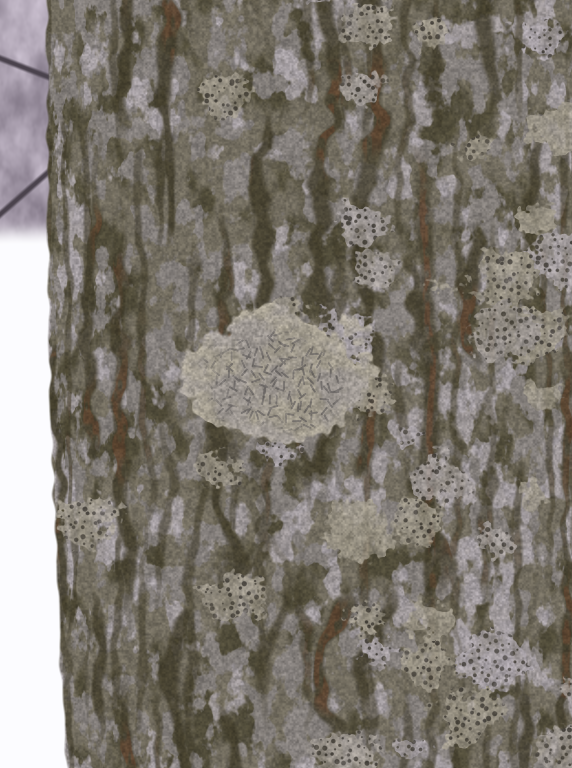
A WebGL 1 fragment shader for this texture:

```glsl
precision highp float;
// A mossy tree trunk with pale lichen, standing before snow and blurred woods.
// Bark is layered fractal noise cut by wobbling vertical fissures; lichens are
// noisy discs scattered on a jittered grid, with cellular dots and short strokes.
uniform vec2 u_resolution;

const vec3 MOSS = vec3(0.315, 0.297, 0.225);
const vec3 BARK = vec3(0.450, 0.428, 0.375);
const vec3 GREY = vec3(0.535, 0.515, 0.510);
const vec3 LILAC = vec3(0.680, 0.655, 0.680);
const vec3 CREAM = vec3(0.630, 0.605, 0.550);
const vec3 CRACK = vec3(0.255, 0.235, 0.165);
const vec3 RUST = vec3(0.400, 0.275, 0.190);
const vec3 SPOT = vec3(0.220, 0.205, 0.185);
const vec3 SNOW = vec3(0.990, 0.990, 1.000);
const vec3 WOODS = vec3(0.600, 0.560, 0.620);
const vec3 TWIG = vec3(0.290, 0.260, 0.300);
const float TRUNK_LEFT = 0.062;     // trunk edge at the top
const float SNOW_LINE = 0.695;
const float PATCH_CELL = 0.085;     // spacing of small lichens
const float DOT_CELL = 0.0105;      // spacing of lichen dots
const float STROKE_CELL = 0.0115;   // spacing of strokes on the large lichen
const vec2 LICHEN_POS = vec2(0.368, 0.508);
const vec2 LICHEN_SIZE = vec2(0.122, 0.087);
const float SEAM_X = 0.552;         // long rusty seam

float hash(vec2 p) {
  vec3 q = fract(p.xyx * 0.1031);
  q += dot(q, q.yzx + 33.33);
  return fract((q.x + q.y) * q.z);
}

vec2 hash2(vec2 p) { return vec2(hash(p), hash(p + 71.7)); }

float noise(vec2 p) {
  vec2 i = floor(p), f = fract(p);
  f *= f * (3.0 - 2.0 * f);
  return mix(mix(hash(i), hash(i + vec2(1, 0)), f.x),
             mix(hash(i + vec2(0, 1)), hash(i + vec2(1, 1)), f.x), f.y);
}

float fbm(vec2 p) {
  float sum = 0.0, amp = 0.5;
  for (int i = 0; i < 4; i++) {
    sum += amp * noise(p);
    p = mat2(1.6, 1.2, -1.2, 1.6) * p + 17.3;
    amp *= 0.5;
  }
  return sum / 0.9375;
}

float segment(vec2 p, vec2 a, vec2 b) {
  vec2 d = b - a;
  return length(p - a - d * clamp(dot(p - a, d) / dot(d, d), 0.0, 1.0));
}

// Broken vertical grooves; each column has its own offset and gaps.
float fissures(vec2 p, float spacing, float seed) {
  float x = p.x / spacing + 0.7 * noise(p * vec2(5.0, 8.0) + seed)
          + 0.3 * noise(p * vec2(30.0, 38.0) + seed);
  float id = floor(x);
  float offset = 0.5 + 0.4 * (hash(vec2(id, seed)) - 0.5);
  float run = smoothstep(0.32, 0.62, noise(vec2(id * 7.3 + seed, p.y * 6.5 + seed)));
  float width = run * (0.07 + 0.15 * noise(p * vec2(25.0, 32.0)));
  return run * (1.0 - smoothstep(width * 0.5, width + 0.07, abs(fract(x) - offset)));
}

// Small lichens: x is coverage, y is a random kind.
vec2 patches(vec2 p) {
  vec2 cell = floor(p / PATCH_CELL), best = vec2(0.0);
  float ragged = 0.055 * (fbm(p * 38.0) - 0.5) + 0.018 * (noise(p * 170.0) - 0.5);
  for (int j = -1; j <= 1; j++) for (int i = -1; i <= 1; i++) {
    vec2 id = cell + vec2(i, j);
    vec2 centre = (id + 0.15 + 0.7 * hash2(id + 5.0)) * PATCH_CELL;
    float chance = mix(0.08, 0.66, smoothstep(0.2, 0.5, centre.x));
    float radius = mix(0.014, 0.044, hash(id + 9.0));
    float cover = 1.0 - smoothstep(-0.003, 0.003, length((p - centre) * vec2(1.0, 1.2)) + ragged - radius);
    cover *= step(hash(id + 23.0), chance);
    if (cover > best.x) best = vec2(cover, hash(id + 41.0));
  }
  return best;
}

// Nearest distance to scattered dots (x) and to short strokes (y).
vec2 marks(vec2 p) {
  vec2 near = vec2(1.0);
  for (int j = -1; j <= 1; j++) for (int i = -1; i <= 1; i++) {
    vec2 o = vec2(i, j);
    vec2 id = floor(p / DOT_CELL) + o;
    vec2 c = (id + 0.1 + 0.8 * hash2(id)) * DOT_CELL;
    near.x = min(near.x, length(p - c) - DOT_CELL * mix(0.1, 0.32, hash(id + 3.0)));
    id = floor(p / STROKE_CELL) + o;
    c = (id + hash2(id + 13.0)) * STROKE_CELL;
    float turn = 6.2832 * hash(id + 29.0);
    vec2 arm = 0.42 * STROKE_CELL * vec2(cos(turn), sin(turn));
    near.y = min(near.y, segment(p, c - arm, c + arm));
  }
  return near;
}

vec3 background(vec2 p) {
  vec3 woods = WOODS + 0.45 * (fbm(p * vec2(35.0, 22.0)) - 0.45) + 0.12 * smoothstep(0.9, 1.0, p.y);
  float twig = min(segment(p, vec2(-0.01, 0.712), vec2(0.07, 0.782)),
                   segment(p, vec2(-0.01, 0.928), vec2(0.07, 0.897)));
  woods = mix(TWIG, woods, smoothstep(0.001, 0.006, twig));
  return mix(SNOW, woods, smoothstep(-0.015, 0.02, p.y - SNOW_LINE));
}

vec3 bark(vec2 p) {
  vec2 wrap = vec2(0.4 * asin(clamp((p.x - 0.43) / 0.41, -1.0, 1.0)), p.y);
  float right = smoothstep(0.3, 0.7, p.x);
  float grain = noise(p * 230.0) + noise(p * 420.0) - 1.0;
  vec3 col = mix(MOSS, BARK, smoothstep(0.32, 0.57, fbm(wrap * vec2(30.0, 19.0))));
  col = mix(col, GREY, 0.85 * smoothstep(0.5, 0.61, fbm(wrap * vec2(46.0, 36.0) + 31.0)));
  float pale = fbm(wrap * vec2(34.0, 25.0) + 77.0) + 0.06 * right;
  col = mix(col, LILAC, 0.75 * smoothstep(0.6, 0.69, pale));

  // Grooves, with rust in some of their cores
  float groove = max(fissures(wrap, 0.068, 3.0), 0.7 * fissures(wrap, 0.043, 47.0));
  col = mix(col, CRACK, 0.82 * groove);
  float seam = abs(p.x - SEAM_X - 0.025 * (noise(vec2(p.y * 8.0, 2.0)) - 0.5) - 0.008 * (noise(p * 50.0) - 0.5));
  float seamRun = smoothstep(0.18, 0.28, p.y) * (1.0 - smoothstep(0.72, 0.82, p.y));
  col = mix(col, CRACK, 0.7 * seamRun * (1.0 - smoothstep(0.006, 0.014, seam)));
  float rust = max(seamRun * (1.0 - smoothstep(0.002, 0.006, seam)),
                   smoothstep(0.55, 0.95, groove) * smoothstep(0.52, 0.68, noise(wrap * vec2(16.0, 7.0) + 90.0)));
  col = mix(col, RUST, 0.65 * rust * smoothstep(0.2, 0.55, noise(p * vec2(160.0, 70.0))));

  // Small lichens, most of them dotted
  vec2 small = patches(p), mark = marks(p);
  float dots = (1.0 - smoothstep(-0.001, 0.001, mark.x)) * step(0.25, small.y);
  vec3 crust = mix(mix(CREAM, LILAC, smoothstep(0.5, 0.9, small.y)), SPOT, 0.85 * dots);
  col = mix(col, crust, small.x * (0.55 + 0.4 * noise(p * 60.0)));

  // Large lichen with strokes toward its middle
  float reach = length((p - LICHEN_POS) / LICHEN_SIZE) + 0.75 * (fbm(p * 17.0 + 8.0) - 0.5) + 0.16 * (noise(p * 110.0) - 0.5);
  vec3 plate = mix(CREAM, GREY * 1.12, 0.7 * smoothstep(0.35, 0.65, fbm(p * 30.0)));
  float strokes = (1.0 - smoothstep(0.0006, 0.0019, mark.y)) * (1.0 - smoothstep(0.55, 0.85, reach));
  plate = mix(plate * (1.0 + 0.08 * smoothstep(0.7, 0.95, reach)), GREY * 0.72, 0.65 * strokes);
  col = mix(col, plate, 1.0 - smoothstep(0.93, 1.0, reach));
  return col * (1.0 + 0.2 * grain);
}

void main() {
  vec2 p = gl_FragCoord.xy / u_resolution.y;
  float down = 1.0 - p.y;
  float edge = TRUNK_LEFT + 0.024 * down * down - 0.008 * down * p.y + 0.005 * (noise(vec2(p.y * 45.0, 6.0)) - 0.5);
  vec3 col = mix(background(p), bark(p), smoothstep(-0.002, 0.002, p.x - edge));
  gl_FragColor = vec4(clamp(col, 0.0, 1.0), 1.0);
}
```
